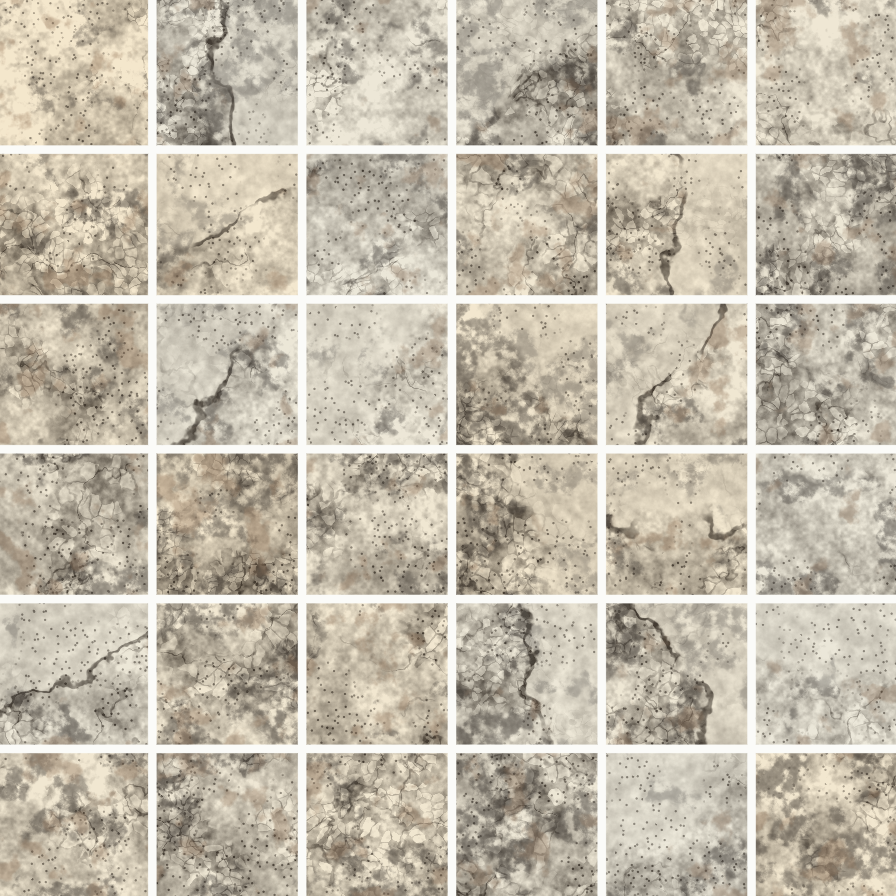
Write a WebGL 1 fragment shader that draws this texture.

```glsl
precision highp float;
// Six by six grid of weathered travertine tiles with pale grout joints.

uniform vec2 u_resolution;

#define TILES 6.0
#define PITCH 0.1672
#define ORIGIN vec2(0.0028, -0.0030)
#define GROUT_WIDTH 0.0096
#define GROUT_COLOR vec3(0.985, 0.985, 0.972)
#define SHADE_COLOR vec3(0.51, 0.48, 0.43)
#define CREAM_COLOR vec3(0.89, 0.86, 0.79)
#define SLATE_COLOR vec3(0.46, 0.445, 0.425)
#define RUST_COLOR vec3(0.56, 0.46, 0.37)
#define BASE_TONE 0.76
#define CRACK_SHARE 0.22
#define BAND_SHARE 0.30

float hash(vec2 p) {
  vec3 q = fract(p.xyx * 0.1031);
  q += dot(q, q.yzx + 33.33);
  return fract((q.x + q.y) * q.z);
}

vec2 hash2(vec2 p) {
  return vec2(hash(p), hash(p + 57.3));
}

float noise(vec2 p) {
  vec2 i = floor(p), f = fract(p);
  f = f * f * (3.0 - 2.0 * f);
  return mix(mix(hash(i), hash(i + vec2(1, 0)), f.x),
             mix(hash(i + vec2(0, 1)), hash(i + vec2(1, 1)), f.x), f.y);
}

float fbm(vec2 p) {
  float sum = 0.0, amp = 0.516;
  for (int i = 0; i < 5; i++) {
    sum += amp * noise(p);
    p = mat2(1.6, 1.2, -1.2, 1.6) * p + 11.7;
    amp *= 0.5;
  }
  return sum;
}

// Nearest distance, gap to the second nearest, random value of the cell
vec3 cells(vec2 p) {
  vec2 base = floor(p);
  float near = 8.0, second = 8.0, id = 0.0;
  for (int y = -1; y <= 1; y++) {
    for (int x = -1; x <= 1; x++) {
      vec2 c = base + vec2(float(x), float(y));
      float d = length(c + hash2(c) - p);
      if (d < near) {
        second = near;
        near = d;
        id = hash(c + 19.1);
      } else {
        second = min(second, d);
      }
    }
  }
  return vec3(near, second - near, id);
}

vec3 stone(vec2 local, vec2 tile) {
  vec2 p = local + tile * 7.3 + 3.0;
  vec2 warped = p + 0.16 * (vec2(fbm(p * 5.0), fbm(p * 5.0 + 37.0)) - 0.5);
  float busy = hash(tile + 4.7) - 0.5;
  float warm = hash(tile + 8.2);
  float grit = fbm(p * 19.0 + 13.0) - 0.5;
  float patches = fbm(p * 2.6 + 30.0);

  // Cloudy ground with fine grain
  float tone = BASE_TONE - 0.22 * busy + 1.25 * (fbm(warped * 3.2) - 0.5);
  tone += 0.85 * grit + 0.30 * (noise(p * 47.0) - 0.5);

  // Pebbles set in a darker matrix
  float rubble = smoothstep(0.46, 0.62, patches + 0.26 * busy);
  vec3 pebbles = cells(warped * mix(11.0, 19.0, hash(tile + 2.9)));
  float pebble = step(0.4, pebbles.z) * smoothstep(0.05, 0.2, pebbles.y);
  tone += rubble * mix(-0.30 + 0.5 * grit, 0.35 * (pebbles.z - 0.4), pebble);

  // Ragged grey stains
  float stain = smoothstep(0.55, 0.66, fbm(warped * 4.3 + 50.0) + 0.2 * busy);
  stain *= smoothstep(-0.2, 0.12, -grit);
  tone -= 0.42 * stain;

  // Wavy pale band and crack share one wandering line
  float kind = hash(tile + 23.6);
  float angle = 3.0 * hash(tile + 15.4);
  float line = dot(local - 0.5, vec2(cos(angle), sin(angle)));
  line += 0.5 * (fbm(p * 3.0 + 80.0) - 0.5);
  float band = step(1.0 - BAND_SHARE, kind) * smoothstep(-0.03, 0.05, line);
  tone = mix(tone, 0.92 + 0.08 * sin(line * 32.0) + 0.35 * grit, 0.72 * band);
  float crackWidth = 0.006 + 0.024 * noise(p * 9.0);
  float crack = 1.0 - smoothstep(crackWidth * 0.4, crackWidth + 0.008, abs(line));
  crack *= step(1.0 - CRACK_SHARE, kind) * smoothstep(0.25, 0.45, noise(p * 4.0 + 6.0));

  // Thin broken veins and small pits
  float ridge = abs(fbm(warped * 2.7 + 70.0) - 0.5);
  float vein = (1.0 - smoothstep(0.003, 0.018, ridge)) * smoothstep(0.43, 0.6, patches);
  vec3 pits = cells(p * 23.0 + 5.0);
  float pit = step(0.58, pits.z) * (1.0 - smoothstep(0.08, 0.27, pits.x));
  pit *= smoothstep(0.38, 0.62, noise(p * 4.0 + 90.0));
  tone -= 0.5 * vein * (1.0 - 0.6 * band) + 0.85 * pit + 0.95 * crack;

  // Tone to colour, with cool and rusty tints
  vec3 color = mix(SHADE_COLOR, CREAM_COLOR, clamp(tone, -0.65, 1.12));
  color = mix(color, SLATE_COLOR, 0.28 * stain);
  float rust = smoothstep(0.60, 0.74, fbm(p * 6.0 + 110.0)) * (1.0 - band);
  color = mix(color, RUST_COLOR, 0.4 * rust);
  return color * mix(vec3(0.985, 1.0, 1.02), vec3(1.025, 1.0, 0.96), warm);
}

void main() {
  vec2 uv = gl_FragCoord.xy / u_resolution;
  vec2 grid = (uv - ORIGIN) / PITCH;
  vec2 tile = clamp(floor(grid), 0.0, TILES - 1.0);

  // Joints lie only between tiles, so the outer border stays bare
  vec2 joint = clamp(floor(grid + 0.5), 1.0, TILES - 1.0);
  vec2 gap = abs(grid - joint) * PITCH;
  float soft = 0.8 / min(u_resolution.x, u_resolution.y);
  float edge = min(gap.x, gap.y) - 0.5 * GROUT_WIDTH;
  float face = smoothstep(-soft, soft, edge);
  gl_FragColor = vec4(mix(GROUT_COLOR, stone(grid - tile, tile), face), 1.0);
}
```
